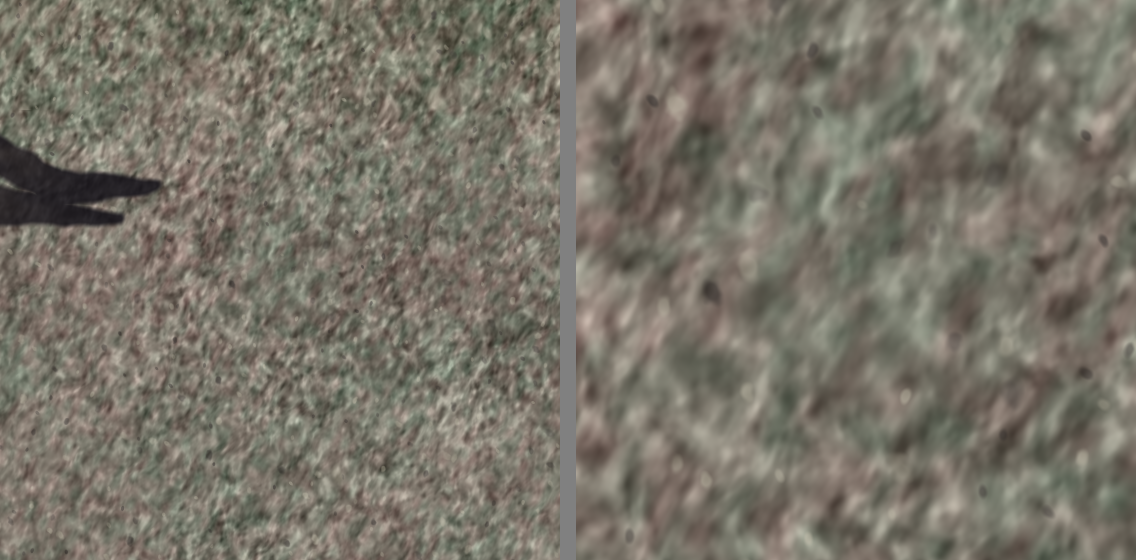
Left, the full canvas; right, a detail of the centre.
A Shadertoy shader for this texture:

```glsl
// Dry, gritty ground seen from above, with a forked shadow entering at the left.
// Layered value noise forms the soft grain, scattered ellipses add pale chips
// and dark pits, and tapered capsules shape the shadow.

float hash(vec2 p) {
    vec3 q = fract(p.xyx * vec3(0.1031, 0.1030, 0.0973));
    q += dot(q, q.yzx + 33.33);
    return fract((q.x + q.y) * q.z);
}

// Value noise centred on zero
float noise(vec2 p) {
    vec2 i = floor(p), f = fract(p);
    f = f * f * (3.0 - 2.0 * f);
    float low = mix(hash(i), hash(i + vec2(1, 0)), f.x);
    float high = mix(hash(i + vec2(0, 1)), hash(i + vec2(1, 1)), f.x);
    return mix(low, high, f.y) - 0.5;
}

mat2 rotation(float a) {
    return mat2(cos(a), sin(a), -sin(a), cos(a));
}

// Scattered ellipses: x covers pale chips, y covers dark pits
vec2 scatter(vec2 p, float density, float seed) {
    vec2 cell = floor(p), cover = vec2(0);
    for (int y = -1; y <= 1; y++)
    for (int x = -1; x <= 1; x++) {
        vec2 id = cell + vec2(x, y);
        vec2 key = id + seed;
        if (hash(key + 7.3) > density) continue;
        vec2 centre = id + vec2(hash(key + 11.1), hash(key + 23.7));
        vec2 d = rotation(0.5 + 1.6 * hash(key + 31.9)) * (p - centre);
        float radius = mix(0.18, 0.42, pow(hash(key + 43.3), 2.0));
        float r = length(d * vec2(1.0, 1.5)) / radius;
        r += 0.5 * noise(p * 5.0 + seed);
        float blob = (1.0 - smoothstep(0.45, 1.25, r)) * mix(0.5, 1.0, hash(key + 57.1));
        if (hash(key + 61.7) < 0.55) cover.x = max(cover.x, blob);
        else cover.y = max(cover.y, blob);
    }
    return cover;
}

// Signed distance to a capsule whose radius runs from ra to rb
float taper(vec2 p, vec2 a, vec2 b, float ra, float rb) {
    vec2 ab = b - a;
    float t = clamp(dot(p - a, ab) / dot(ab, ab), 0.0, 1.0);
    return length(p - a - ab * t) - mix(ra, rb, t);
}

float shadowDistance(vec2 p) {
    p += 0.008 * vec2(noise(p * 35.0), noise(p * 35.0 + 19.0));
    float arm = taper(p, vec2(-0.04, 0.74), vec2(0.10, 0.665), 0.034, 0.034);
    float upper = taper(p, vec2(0.09, 0.663), vec2(0.275, 0.669), 0.036, 0.013);
    float lower = taper(p, vec2(-0.03, 0.635), vec2(0.215, 0.609), 0.040, 0.010);
    return min(arm, min(upper, lower));
}

void mainImage(out vec4 fragColor, in vec2 fragCoord) {
    vec2 uv = fragCoord / iResolution.xy;

    // Grain is slightly stretched along a steep diagonal
    vec2 warp = vec2(noise(uv * 28.0), noise(uv * 28.0 + 41.0));
    vec2 grainUv = rotation(0.42) * (uv + 0.008 * warp) * vec2(1.0, 0.9);
    grainUv *= vec2(1.15, 0.8);

    // Broad patches, medium clumps and fine grit
    float patches = noise(uv * 5.0 + 3.0) + 0.6 * noise(uv * 11.0 + 17.0);
    float clumps = noise(rotation(0.6) * uv * 32.0 + 9.0);
    float grit = 0.27 * noise(grainUv * 88.0);
    grit += 0.18 * noise(rotation(0.3) * grainUv * 145.0 + 71.0);
    grit += 0.06 * noise(grainUv * 250.0 + 5.0);
    float roughness = 0.95 + 0.6 * noise(uv * 6.0 + 83.0);
    float light = 0.07 * patches + 0.11 * clumps + grit * roughness;
    light += 0.25 * max(grit - 0.06, 0.0);
    light -= 0.05 * smoothstep(0.75, 1.1, uv.y);

    // Earth colour drifting between reddish and greenish
    vec3 ground = vec3(0.488, 0.467, 0.423) + light * vec3(1.0, 0.99, 0.95);
    float tint = 0.035 * noise(uv * 6.0 + 53.0) + 0.055 * noise(grainUv * 60.0 + 29.0);
    ground += tint * vec3(1.0, -0.5, -0.1);
    ground += vec3(-0.012, 0.004, -0.014) * smoothstep(0.6, 1.0, uv.y);

    // Small chips everywhere, larger stones mostly near the top
    vec2 chips = scatter(uv * 42.0, 0.20, 13.0);
    vec2 stones = scatter(uv * 15.0, mix(0.01, 0.14, smoothstep(0.5, 1.0, uv.y)), 67.0);
    vec3 pale = vec3(0.70, 0.68, 0.61) + 0.5 * grit;
    vec3 pit = vec3(0.25, 0.23, 0.22) + 0.4 * grit;
    ground = mix(ground, pit, 0.65 * max(chips.y, stones.y));
    ground = mix(ground, pale, 0.60 * max(chips.x, stones.x));

    // Forked shadow with a soft rim and faint ground detail inside
    float d = shadowDistance(uv);
    vec3 shade = vec3(0.135, 0.123, 0.140) + 0.16 * light;
    shade += vec3(0.09, 0.08, 0.06) * smoothstep(0.16, 0.0, uv.x)
           * (0.5 + noise(uv * vec2(18.0, 40.0)));
    ground = mix(shade, ground, smoothstep(-0.007, 0.006, d));

    fragColor = vec4(clamp(ground, 0.0, 1.0), 1.0);
}
```
